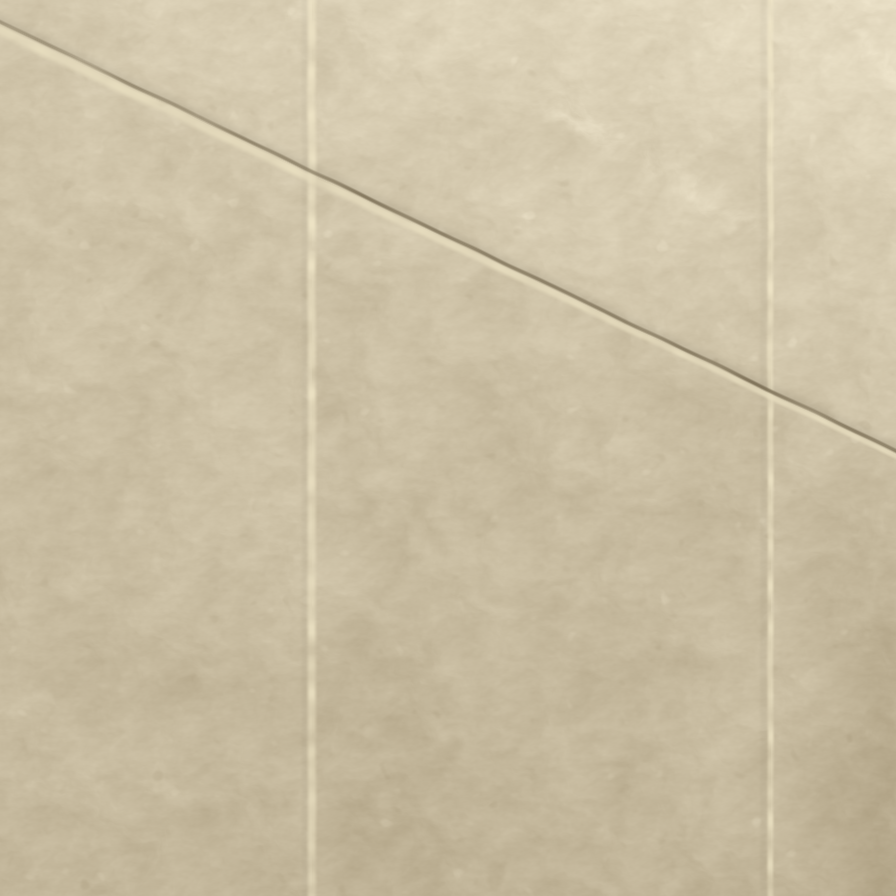
This texture is drawn by a three.js fragment shader. Its source:

```glsl
// Draws cream stone panels with pale vertical joints and one slanted, bevelled seam.
varying vec2 vUv;

vec2 gradient(vec2 cell) {
  vec2 p = vec2(dot(cell, vec2(127.1, 311.7)), dot(cell, vec2(269.5, 183.3)));
  return fract(sin(p) * 43758.5) * 2.0 - 1.0;
}

float gradientNoise(vec2 p) {
  vec2 i = floor(p), f = fract(p);
  vec2 u = f * f * f * (f * (f * 6.0 - 15.0) + 10.0);
  float low = mix(dot(gradient(i), f),
                  dot(gradient(i + vec2(1.0, 0.0)), f - vec2(1.0, 0.0)), u.x);
  float high = mix(dot(gradient(i + vec2(0.0, 1.0)), f - vec2(0.0, 1.0)),
                   dot(gradient(i + 1.0), f - 1.0), u.x);
  return mix(low, high, u.y);
}

float fbm(vec2 p) {
  float sum = 0.0, amplitude = 0.5;
  for (int octave = 0; octave < 5; octave++) {
    sum += amplitude * gradientNoise(p);
    p = mat2(1.6, 1.2, -1.2, 1.6) * p + 7.3;
    amplitude *= 0.55;
  }
  return sum;
}

// Soft-edged band around a signed distance
float band(float d, float halfWidth) {
  return 1.0 - smoothstep(halfWidth * 0.2, halfWidth * 1.5, abs(d));
}

// Soft streak along a segment
float streak(vec2 p, vec2 a, vec2 b, float width) {
  vec2 ab = b - a;
  float h = clamp(dot(p - a, ab) / dot(ab, ab), 0.0, 1.0);
  return 1.0 - smoothstep(0.0, width, length(p - a - ab * h));
}

void main() {
  vec2 uv = vUv;

  // Signed distance to the seam, positive above it
  float wobble = 0.0015 * gradientNoise(uv * 18.0);
  float seam = (uv.y - 0.974 + 0.479 * uv.x) * 0.902 + wobble;
  float above = smoothstep(-0.004, 0.004, seam);

  // Panels repeat across, centred on their left joint
  float panel = (uv.x - 0.348) / 0.512;
  float column = floor(panel + 0.5);
  float joint = (panel - column) * 0.512 + 0.0015 * gradientNoise(vec2(column * 5.0, uv.y * 14.0));

  // Broad lighting, brightest at the upper right
  float tone = 0.07 + 0.37 * uv.y + 0.50 * uv.x * uv.y * uv.y + 0.06 * above;
  tone -= 0.38 * smoothstep(0.85, 1.0, uv.x) * (1.0 - smoothstep(0.1, 0.6, uv.y));
  tone += 0.04 * gradient(vec2(floor(panel), 3.0)).x;

  // Stone clouds, patches and horizontal grain
  vec2 shift = vec2(floor(panel) * 9.0, above * 4.0);
  float drift = gradientNoise(uv * vec2(3.0, 3.5) + 12.0);
  float clouds = fbm(uv * vec2(8.0, 10.0) + shift);
  float patches = fbm(uv * vec2(24.0, 30.0) + shift + 2.0 * clouds);
  float grain = fbm(uv * vec2(45.0, 105.0) + 21.0);
  float speckle = gradientNoise(uv * vec2(130.0, 160.0));
  tone += 0.20 * drift + 0.46 * clouds + 0.50 * patches + 0.24 * grain + 0.06 * speckle;

  // Sparse dark pits and pale flecks
  float fleck = gradientNoise(uv * vec2(48.0, 56.0) + 31.0);
  tone += 0.22 * smoothstep(0.34, 0.6, fleck) - 0.20 * smoothstep(0.34, 0.6, -fleck);

  // Faint scuffs on the upper panels
  float scuff = 0.20 * streak(uv, vec2(0.61, 0.89), vec2(0.83, 0.75), 0.030);
  scuff += 0.16 * streak(uv, vec2(0.92, 1.01), vec2(1.01, 0.90), 0.012);
  tone += scuff * (0.7 + 2.0 * patches);

  vec3 shade = vec3(0.75, 0.70, 0.59);
  vec3 cream = vec3(0.90, 0.86, 0.76);
  vec3 color = mix(shade, cream, clamp(tone, -0.5, 1.2));

  // Pale joints with a thin shadow on the left side
  float jointWidth = mix(0.0050, 0.0036, step(0.6, uv.x));
  float worn = clamp(0.58 + 0.9 * gradientNoise(vec2(column * 3.0, uv.y * 42.0)), 0.25, 0.9);
  color *= 1.0 - 0.025 * band(joint + 0.008, 0.004);
  color = mix(color, vec3(0.91, 0.87, 0.75) + 0.04 * uv.y, worn * band(joint, jointWidth));

  // Seam: dark groove above a lit lower lip, narrowing to the right
  float lipWidth = mix(0.0066, 0.0034, uv.x);
  float lipWear = 0.72 + 0.5 * gradientNoise(uv * 35.0);
  color = mix(color, vec3(0.91, 0.87, 0.75), lipWear * band(seam + lipWidth, lipWidth));
  color *= 1.0 - 0.07 * above * (1.0 - smoothstep(0.0, 0.016, seam));
  float grooveDepth = mix(0.50, 0.74, smoothstep(0.1, 0.5, uv.x)) + 0.4 * gradientNoise(vec2(uv.x * 16.0, 2.0));
  color = mix(color, vec3(0.48, 0.43, 0.33), grooveDepth * band(seam - 0.0016, 0.0023));

  gl_FragColor = vec4(color, 1.0);
}
```
